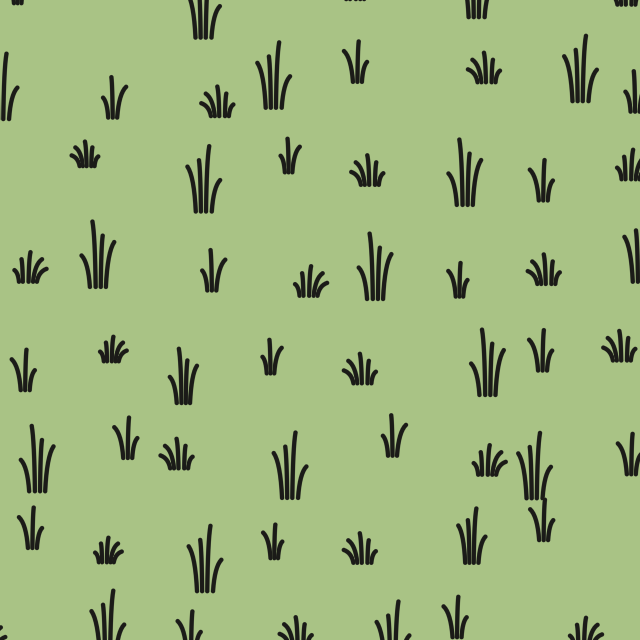
This pattern is drawn by a WebGL 2 fragment shader. Its source:

```glsl
#version 300 es
precision highp float;

uniform vec2 u_resolution;
out vec4 fragColor;

// Blades as (root x, tip x, tip y) in thousandths of the canvas:
// four for a tall tuft, three for a sprout, five for a low fan
const vec3 BLADES[12] = vec3[12](
    vec3(-12, -25, 49), vec3(-3, -8, 102), vec3(5, 8, 80), vec3(13, 26, 70),
    vec3(-6, -14, 31), vec3(1, -1, 63), vec3(8, 22, 48),
    vec3(-14, -29, 20), vec3(-8, -22, 35), vec3(-1, -4, 46), vec3(8, 10, 35), vec3(14, 21, 18)
);
const int FIRST_BLADE[4] = int[4](0, 4, 7, 12);

vec3 hash3(vec2 p) {
    vec3 h = fract((p.xyx * 7.31 + 41.7) * vec3(0.1031, 0.1030, 0.0973));
    h += dot(h, h.yxz + 33.33);
    return fract((h.xxy + h.yzz) * h.zyx);
}

float segmentDistance(vec2 p, vec2 a, vec2 b) {
    vec2 ap = p - a, ab = b - a;
    return length(ap - ab * clamp(dot(ap, ab) / dot(ab, ab), 0.0, 1.0));
}

// Quadratic curve that leaves the ground upright and bends toward its tip
float bladeDistance(vec2 p, vec3 blade) {
    vec2 root = vec2(blade.x, 0.0), tip = blade.yz;
    vec2 bend = vec2(mix(root.x, tip.x, 0.2), tip.y * 0.78);
    vec2 previous = root;
    float d = 1e3;
    for (int i = 1; i <= 8; i++) {
        float t = float(i) / 8.0;
        vec2 next = mix(mix(root, bend, t), mix(bend, tip, t), t);
        d = min(d, segmentDistance(p, previous, next));
        previous = next;
    }
    return d;
}

// Distance to the tuft of one cell, with p measured from the cell centre
float tuftDistance(vec2 p, vec2 cell) {
    vec3 random = hash3(cell);
    p -= (random.xy - 0.5) * vec2(92.0, 64.0);
    if (abs(p.x) > 40.0 || abs(p.y) > 65.0) return 1e3;

    // Zigzag order keeps two tall tufts from being direct neighbours
    int kind = int(mod(cell.x + abs(mod(cell.y, 4.0) - 2.0), 3.0));
    float size = fract(random.z * 13.0) < 0.15 ? 0.83 : 1.0;
    p /= size;
    if (random.z < 0.5) p.x = -p.x;
    p.y += kind == 0 ? 51.0 : kind == 1 ? 31.0 : 23.0;

    float d = 1e3;
    for (int i = FIRST_BLADE[kind]; i < FIRST_BLADE[kind + 1]; i++) {
        d = min(d, bladeDistance(p, BLADES[i]));
    }
    return d * size;
}

void main() {
    float cellSize = 1000.0 / 7.0;
    float pixel = 1000.0 / u_resolution.y;
    vec2 p = gl_FragCoord.xy * pixel + 0.4 * cellSize;
    vec2 home = floor(p / cellSize);

    // Nearest blade among the surrounding cells
    float d = 1e3;
    for (int y = -1; y <= 1; y++) {
        for (int x = -1; x <= 1; x++) {
            vec2 cell = home + vec2(x, y);
            d = min(d, tuftDistance(p - (cell + 0.5) * cellSize, cell));
        }
    }

    vec3 meadow = vec3(0.663, 0.764, 0.522);
    vec3 ink = vec3(0.105, 0.105, 0.095);
    float stroke = 1.0 - smoothstep(-0.7 * pixel, 0.7 * pixel, d - 3.4);
    fragColor = vec4(mix(meadow, ink, stroke), 1.0);
}
```
